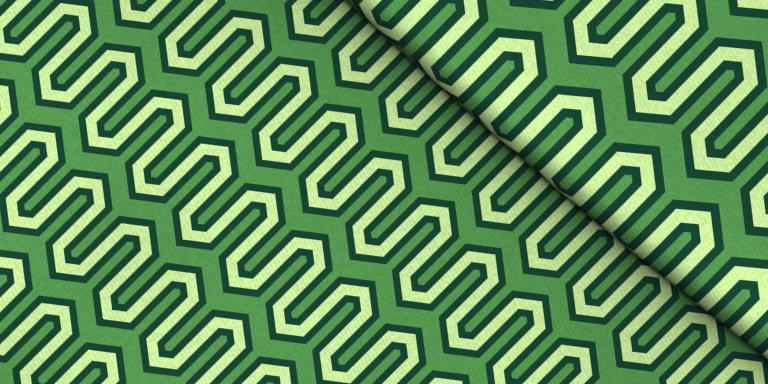
Reproduce this pattern procedurally as a Shadertoy shader.

```glsl
// Woven cloth printed with rows of pointed serpentine bands, with a folded flap.
// One mitred distance field, repeated along two axes, draws every band; the flap
// reuses it larger and turned, wrapped around a cylinder at the crease.

const vec3 LIME  = vec3(0.79, 0.925, 0.61);
const vec3 LEAF  = vec3(0.33, 0.59, 0.31);
const vec3 PINE  = vec3(0.085, 0.265, 0.19);

const float PERIOD      = 0.1724;  // two bars of the serpentine
const float ROW_STEP    = 0.2325;  // row spacing, measured across the chevrons
const float BAND_SPAN   = 0.1216;  // between lower and upper chevron lines
const float HALF_BAND   = 0.0137;
const float OUTLINE     = 0.0182;
const float CREASE_SIZE = 0.13;

float hash(vec2 p) {
    vec3 q = fract(vec3(p.xyx) * 0.1031);
    q += dot(q, q.yzx + 33.33);
    return fract((q.x + q.y) * q.z);
}

float valueNoise(vec2 p) {
    vec2 i = floor(p), f = fract(p);
    f = f * f * (3.0 - 2.0 * f);
    return mix(mix(hash(i), hash(i + vec2(1, 0)), f.x),
               mix(hash(i + vec2(0, 1)), hash(i + vec2(1, 1)), f.x), f.y);
}

// Distance to the serpentine; q.x runs along the bars, q.y across them.
float serpentine(vec2 q) {
    vec2 slope = vec2(0.792, 0.610);
    float across = abs(mod(q.y + 0.5 * PERIOD, PERIOD) - 0.5 * PERIOD);
    float chevron = across * slope.y - q.x * slope.x + 0.5 * BAND_SPAN + HALF_BAND;
    chevron = mod(chevron + 0.5 * ROW_STEP, ROW_STEP) - 0.5 * ROW_STEP;
    float bars = across - 0.25 * PERIOD;
    return abs(max(chevron - 0.5 * BAND_SPAN, min(bars, chevron + 0.5 * BAND_SPAN)));
}

// Skewed pattern axes: unit directions at +/- angle, with a scale for each.
vec2 patternAxes(vec2 p, float angle, vec2 scale) {
    vec2 along = vec2(cos(angle), sin(angle));
    return vec2(dot(p, along), dot(p, vec2(along.y, -along.x))) / scale;
}

vec3 printColour(vec2 q) {
    float d = serpentine(q);
    float blur = clamp(0.75 * fwidth(d), 0.0005, 0.012);
    vec3 colour = mix(PINE, LEAF, smoothstep(-blur, blur, d - HALF_BAND - OUTLINE));
    return mix(LIME, colour, smoothstep(-blur, blur, d - HALF_BAND));
}

// Fine twill ribs with uneven yarn.
float weave(vec2 p) {
    float ribs = sin(dot(p, vec2(520.0, 290.0)));
    float yarn = valueNoise(p * vec2(150.0, 210.0)) - 0.5;
    return 1.0 + 0.022 * ribs + 0.09 * yarn;
}

// Extra cloth hidden by the curve of the flap near its edge.
float wrapLength(float edge, float radius) {
    float x = clamp(radius - edge, 0.0, radius);
    return radius * asin(x / radius) - x;
}

void mainImage(out vec4 fragColor, in vec2 fragCoord) {
    vec2 p = fragCoord / iResolution.y;

    // Signed distance to the gently bowed crease, positive on the flap
    vec2 normal = vec2(0.648, 0.762);
    vec2 fromTop = p - vec2(0.898, 1.0);
    float along = dot(fromTop, vec2(normal.y, -normal.x)) / 1.447;
    float edge = dot(fromTop, normal) + 0.018 * sin(3.14159 * along);

    // Flat sheet with the shadow cast by the flap
    vec3 flatSheet = printColour(patternAxes(p - vec2(0.805, 0.462), 0.7854, vec2(1.0)));
    float gap = max(-edge, 0.0);
    flatSheet *= 1.02 - 0.45 * exp(-gap / 0.045) - 0.12 * exp(-gap / 0.25);

    // Flap, larger and wrapped over the crease
    vec2 flapPoint = p - vec2(1.656, 0.708) - normal * wrapLength(edge, CREASE_SIZE);
    vec3 flap = printColour(patternAxes(flapPoint, 0.80, vec2(1.30, 1.24)));
    flap *= mix(0.45, 1.0, smoothstep(-0.01, 0.07, edge));
    flap *= 1.0 + 0.05 * exp(-pow((edge - 0.13) / 0.07, 2.0));

    float pixel = 1.0 / iResolution.y;
    vec3 colour = mix(flatSheet, flap, smoothstep(-pixel, pixel, edge));

    // Thin dark line under the flap, cloth grain and soft uneven light
    colour *= 1.0 - 0.4 * exp(-pow(edge / 0.007, 2.0));
    colour *= weave(p) * (0.97 + 0.06 * valueNoise(p * 3.0));
    fragColor = vec4(clamp(colour, 0.0, 1.0), 1.0);
}
```
